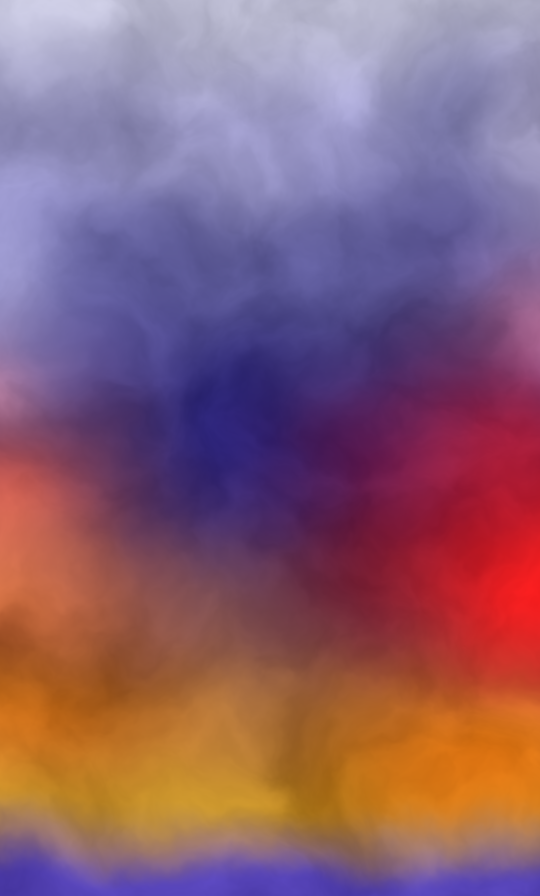
Give the GLSL for this background, as a Shadertoy shader.

```glsl
#define CLOUD_SCALE 4.2
#define CLOUD_OCTAVES 6
#define CLOUD_CONTRAST 0.34
#define WARP_AMOUNT 0.10
#define INDIGO vec3(0.31, 0.24, 0.68)
#define OCHRE vec3(0.69, 0.52, 0.14)
#define ORANGE vec3(0.86, 0.44, 0.06)
#define RED vec3(0.85, 0.07, 0.08)
#define NAVY vec3(0.13, 0.11, 0.45)
#define SLATE vec3(0.38, 0.37, 0.62)
#define MIST vec3(0.77, 0.77, 0.86)

float hash(vec2 cell) {
    vec3 p = fract(cell.xyx * 0.1031);
    p += dot(p, p.yzx + 33.33);
    return fract((p.x + p.y) * p.z);
}

float valueNoise(vec2 p) {
    vec2 cell = floor(p);
    vec2 f = fract(p);
    f = f * f * f * (f * (f * 6.0 - 15.0) + 10.0);
    float low = mix(hash(cell), hash(cell + vec2(1, 0)), f.x);
    float high = mix(hash(cell + vec2(0, 1)), hash(cell + vec2(1, 1)), f.x);
    return mix(low, high, f.y);
}

// Layered noise, centred on zero
float clouds(vec2 p) {
    float sum = 0.0;
    float amplitude = 0.5;
    for (int i = 0; i < CLOUD_OCTAVES; i++) {
        sum += amplitude * (valueNoise(p) - 0.5);
        p = mat2(1.6, 1.2, -1.2, 1.6) * p + 7.3;
        amplitude *= 0.5;
    }
    return sum;
}

// Blend a soft elliptical patch of colour
void glow(inout vec3 color, vec2 uv, vec2 centre, vec2 radius, vec3 tint, float strength) {
    vec2 d = (uv - centre) / radius;
    color = mix(color, tint, strength * exp(-dot(d, d)));
}

// Vertical gradient through the middle of the canvas
vec3 skyRamp(float y) {
    vec3 color = mix(OCHRE, vec3(0.58, 0.40, 0.20), smoothstep(0.10, 0.20, y));
    color = mix(color, vec3(0.45, 0.29, 0.30), smoothstep(0.18, 0.30, y));
    color = mix(color, vec3(0.21, 0.14, 0.38), smoothstep(0.28, 0.44, y));
    color = mix(color, vec3(0.26, 0.24, 0.52), smoothstep(0.46, 0.58, y));
    color = mix(color, SLATE, smoothstep(0.56, 0.72, y));
    color = mix(color, vec3(0.56, 0.55, 0.73), smoothstep(0.70, 0.86, y));
    return mix(color, MIST, smoothstep(0.84, 1.0, y));
}

void mainImage(out vec4 fragColor, in vec2 fragCoord) {
    vec2 uv = fragCoord / iResolution.xy;
    vec2 p = CLOUD_SCALE * fragCoord / iResolution.x;

    // Turbulent displacement of the colour field
    vec2 warp = vec2(clouds(p + 11.0), clouds(p + 47.0));
    vec2 q = uv + WARP_AMOUNT * warp * vec2(1.0, 0.6);
    vec3 color = skyRamp(q.y);

    // Upper haze
    glow(color, q, vec2(0.82, 0.74), vec2(0.16, 0.10), vec3(0.31, 0.29, 0.54), 0.7);
    glow(color, q, vec2(0.86, 0.88), vec2(0.12, 0.06), vec3(0.46, 0.46, 0.67), 0.6);
    glow(color, q, vec2(1.02, 0.85), vec2(0.12, 0.12), vec3(0.69, 0.67, 0.81), 0.8);
    glow(color, q, vec2(0.00, 0.70), vec2(0.13, 0.14), vec3(0.58, 0.57, 0.76), 0.8);
    glow(color, q, vec2(0.32, 0.82), vec2(0.20, 0.04), vec3(0.60, 0.59, 0.76), 0.5);

    // Dark core
    glow(color, q, vec2(0.20, 0.50), vec2(0.14, 0.09), vec3(0.27, 0.18, 0.38), 0.7);
    glow(color, q, vec2(0.44, 0.51), vec2(0.16, 0.09), NAVY, 0.9);

    // Left flank
    glow(color, q, vec2(0.00, 0.57), vec2(0.10, 0.06), vec3(0.64, 0.46, 0.60), 0.8);
    glow(color, q, vec2(0.00, 0.43), vec2(0.17, 0.10), vec3(0.76, 0.31, 0.28), 0.9);
    glow(color, q, vec2(0.00, 0.32), vec2(0.27, 0.10), vec3(0.79, 0.41, 0.23), 0.9);
    glow(color, q, vec2(0.05, 0.19), vec2(0.30, 0.08), vec3(0.82, 0.44, 0.09), 0.9);

    // Right flank
    glow(color, q, vec2(0.70, 0.48), vec2(0.17, 0.09), vec3(0.29, 0.09, 0.34), 0.85);
    glow(color, q, vec2(0.70, 0.34), vec2(0.17, 0.09), vec3(0.46, 0.16, 0.26), 0.8);
    glow(color, q, vec2(1.00, 0.65), vec2(0.15, 0.08), vec3(0.66, 0.43, 0.58), 0.85);
    glow(color, q, vec2(0.94, 0.51), vec2(0.19, 0.10), vec3(0.61, 0.11, 0.25), 0.9);
    glow(color, q, vec2(1.00, 0.35), vec2(0.27, 0.13), RED, 1.0);
    glow(color, q, vec2(0.90, 0.14), vec2(0.28, 0.09), ORANGE, 0.95);

    // Dusty transition into the lower band
    color = mix(vec3(0.56, 0.42, 0.42), color, smoothstep(0.045, 0.105, q.y));
    color = mix(INDIGO, color, smoothstep(0.010, 0.060, q.y));

    // Billowing light and shade
    float shade = clouds(p * 1.15 + 3.0 + warp);
    color *= 1.0 + CLOUD_CONTRAST * shade;
    color += 0.5 * CLOUD_CONTRAST * shade * vec3(0.8, 0.8, 0.7);
    fragColor = vec4(clamp(color, 0.0, 1.0), 1.0);
}
```
